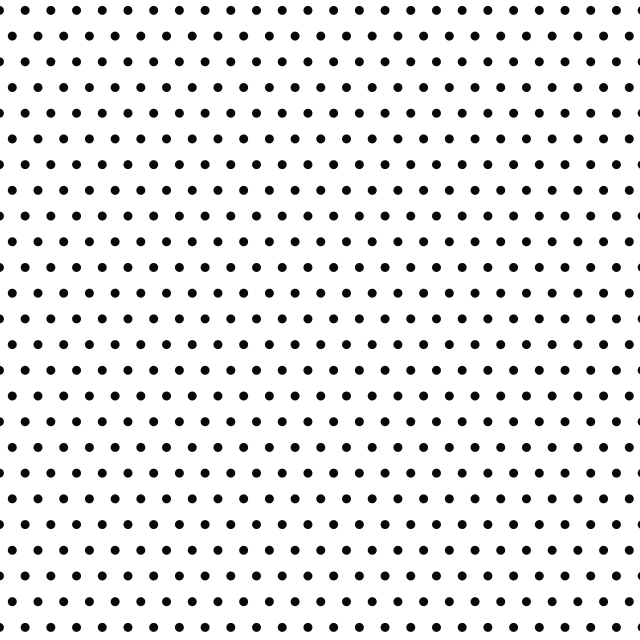
A three.js fragment shader for this pattern:

```glsl
#define PITCH 0.04017
#define FIRST_DOT vec2(-0.0009, 0.0197)
#define DOT_RADIUS 0.00695
#define INK vec3(0.03)
#define PAPER vec3(1.0)

varying vec2 vUv;

// Signed distance to the nearest dot; every other row shifts by half a pitch
float staggeredDots(vec2 p) {
  vec2 grid = (p - FIRST_DOT) / PITCH;
  float row = floor(grid.y + 0.5);
  grid.x -= 0.5 * mod(row, 2.0);
  vec2 fromCentre = fract(grid + 0.5) - 0.5;
  return length(fromCentre) * PITCH - DOT_RADIUS;
}

void main() {
  // Edge blended over one pixel of the canvas
  float pixel = fwidth(vUv.x);
  float coverage = clamp(0.5 - staggeredDots(vUv) / pixel, 0.0, 1.0);
  gl_FragColor = vec4(mix(PAPER, INK, coverage), 1.0);
}
```
